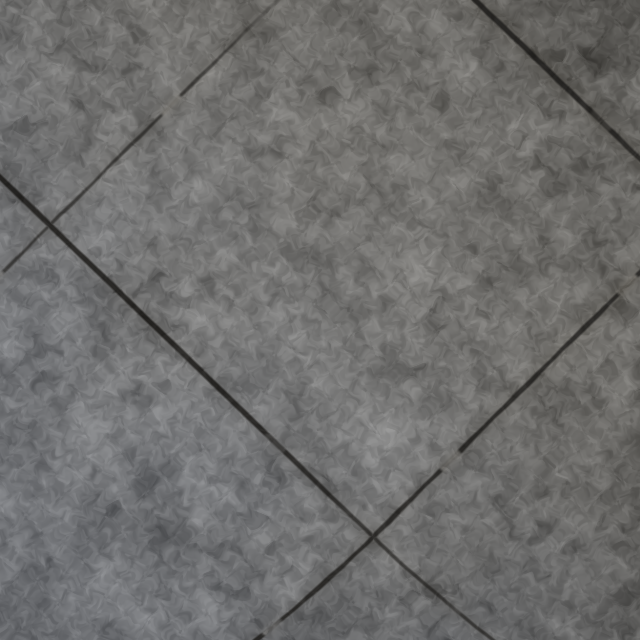
A WebGL 1 fragment shader for this texture:

```glsl
precision highp float;
uniform vec2 u_resolution;

#define CORNER vec2(0.078, 0.648)
#define LONG_EDGE vec2(0.505, -0.487)
#define SHORT_EDGE vec2(0.508, 0.503)
#define LONG_WIDTH 0.0041
#define SHORT_WIDTH 0.0035
#define BASE_TONE 0.476
#define MOTTLE 0.074
#define FLECK 0.05
#define WARM_TINT vec3(0.006, 0.000, -0.014)
#define COOL_TINT vec3(-0.008, 0.000, 0.015)
#define SEAM_COLOR vec3(0.160, 0.155, 0.147)

float hash(vec2 p) {
  return fract(sin(dot(p, vec2(127.1, 311.7))) * 43758.545);
}

float cross2(vec2 a, vec2 b) {
  return a.x * b.y - a.y * b.x;
}

// Cellular noise: random tones of scattered points, blended by distance
float cellTone(vec2 p) {
  vec2 cell = floor(p);
  float tone = 0.0;
  float total = 0.0;
  for (int y = -1; y <= 1; y++) {
    for (int x = -1; x <= 1; x++) {
      vec2 id = cell + vec2(float(x), float(y));
      vec2 site = id + vec2(hash(id), hash(id + 37.2));
      vec2 d = p - site;
      float weight = exp(-5.5 * dot(d, d));
      tone += weight * hash(id + 71.9);
      total += weight;
    }
  }
  return tone / total - 0.5;
}

// Layered octaves of stone mottling, from blotches to fine grain
float stone(vec2 p) {
  float sum = 0.0;
  float gain = 0.9;
  p *= 8.0;
  for (int i = 0; i < 5; i++) {
    sum += gain * cellTone(p);
    p = mat2(0.8, 0.6, -0.6, 0.8) * p * 2.17 + 19.3;
    gain *= 1.03;
  }
  return sum;
}

// Sparse ragged smudges, dark ones gathered in patches and a few pale ones
float flecks(vec2 p) {
  float spot = cellTone(p * vec2(44.0, 52.0));
  float patchy = smoothstep(-0.15, 0.2, cellTone(p * 11.0 + 8.0));
  float dark = smoothstep(0.1, 0.32, spot) * (0.3 + 0.7 * patchy);
  return 0.5 * smoothstep(0.14, 0.34, -spot) - dark;
}

// Places along a seam where the dark joint is filled or chipped
float chips(float t) {
  float wave = cos(23.3 * (t - 0.505)) + cos(34.0 * (t - 0.42));
  return smoothstep(1.1, 1.75, wave + 0.2 * sin(151.0 * t));
}

float seamMask(float dist, float halfWidth) {
  float soft = max(0.0022, 0.9 / u_resolution.y);
  return 1.0 - smoothstep(halfWidth - soft, halfWidth + soft, dist);
}

void main() {
  vec2 p = gl_FragCoord.xy / u_resolution;

  // Skewed tile grid with a slight bend near the bottom
  vec2 q = p - CORNER;
  float low = max(0.167 - p.y, 0.0);
  q.y -= 0.7 * low * low;
  q += 0.0004 * sin(p.yx * 61.0 + sin(p * 113.0));
  float area = cross2(LONG_EDGE, SHORT_EDGE);
  vec2 grid = vec2(cross2(q, SHORT_EDGE), cross2(LONG_EDGE, q)) / area;
  vec2 line = floor(grid + 0.5);
  vec2 dist = abs(grid - line) * area / vec2(length(SHORT_EDGE), length(LONG_EDGE));

  // Stone surface with uneven light and a change of tint
  vec2 ragged = p + 0.004 * sin(p.yx * 151.0 + 2.0 * sin(p * 97.0));
  float mottle = stone(ragged);
  float tone = BASE_TONE - 0.075 * p.x * p.x * p.x;
  tone -= 0.17 * (p.y - 0.5) * (p.y - 0.5);
  tone += 0.012 * (hash(floor(grid) + 5.0) - 0.5);
  tone += MOTTLE * mottle + FLECK * flecks(ragged);
  float warmth = smoothstep(0.15, 1.5, p.x + p.y + 0.25 * cellTone(p * 5.0));
  vec3 color = vec3(tone) + mix(COOL_TINT, WARM_TINT, warmth);

  // Long seams: dark and unbroken, thinning towards the lower crossing
  float longChip = 0.3 * chips(grid.x + 0.085) * smoothstep(0.45, 0.65, grid.x);
  float thin = smoothstep(0.6, 1.1, grid.x);
  float longSeam = seamMask(dist.y, LONG_WIDTH * (1.0 - 0.3 * thin));
  longSeam *= (1.0 - 0.2 * thin) * (1.0 - longChip);

  // Short seams: narrower and broken, some fading away
  float lower = clamp(line.x, 0.0, 1.0);
  float shortChip = chips(grid.y + 0.41 * (1.0 - line.x));
  float fade = 1.0 - smoothstep(0.45, 0.8, grid.y - 0.6 * line.x);
  float width = SHORT_WIDTH * (0.72 + 0.28 * lower);
  width *= 1.0 + 0.15 * sin(grid.y * 31.0);
  float shortSeam = seamMask(dist.x, width) * (0.72 + 0.23 * lower);
  shortSeam *= (0.1 + 0.9 * fade) * (1.0 - 0.8 * shortChip);

  // Grime beside the joints and pale dust in the chips
  float grime = exp(-dist.y * 75.0) + fade * exp(-dist.x * 65.0);
  color -= grime * vec3(0.030, 0.033, 0.039);
  float dust = shortChip * fade * exp(-dist.x * 220.0) + longChip * exp(-dist.y * 220.0);
  color += dust * vec3(0.070, 0.065, 0.057);

  float seam = max(longSeam, shortSeam);
  color = mix(color, SEAM_COLOR + 0.03 * mottle, seam);
  gl_FragColor = vec4(clamp(color, 0.0, 1.0), 1.0);
}
```
